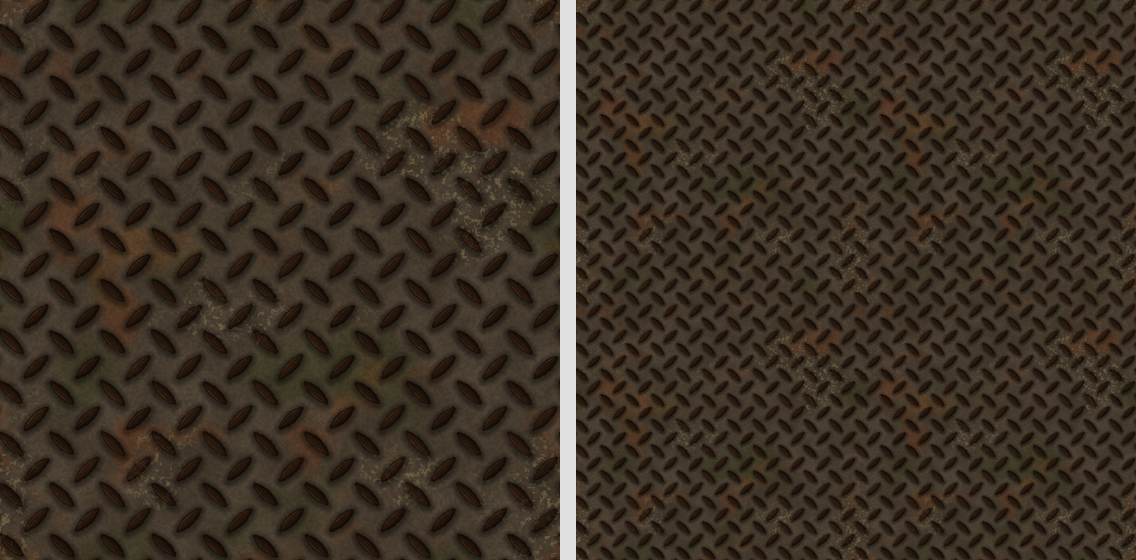
Left: one tile. Right: repeated 2 by 2.
Write a WebGL 1 fragment shader that draws this texture.

```glsl
precision highp float;

uniform vec2 u_resolution;

const float REPEATS = 11.0;

float hash(vec2 p) {
  vec3 q = fract(vec3(p.xyx) * 0.1031);
  q += dot(q, q.yzx + 33.33);
  return fract((q.x + q.y) * q.z);
}

// Value noise that wraps after a whole number of cells
float noise(vec2 uv, float cells, float seed) {
  vec2 p = uv * cells;
  vec2 i = floor(p);
  vec2 f = fract(p);
  f = f * f * (3.0 - 2.0 * f);
  vec2 a = mod(i, cells) + seed;
  vec2 b = mod(i + 1.0, cells) + seed;
  return mix(mix(hash(a), hash(vec2(b.x, a.y)), f.x),
             mix(hash(vec2(a.x, b.y)), hash(b), f.x), f.y);
}

float fbm(vec2 uv, float cells, float seed) {
  float sum = 0.0;
  float gain = 0.5;
  for (int k = 0; k < 4; k++) {
    sum += gain * noise(uv, cells, seed);
    cells *= 2.0;
    seed += 17.0;
    gain *= 0.5;
  }
  return sum / 0.9375;
}

// Rounded lens lying along x
float lens(vec2 p, float halfLength, float halfWidth, float rounding) {
  p = abs(p);
  float drop = (halfLength * halfLength - halfWidth * halfWidth) / (2.0 * halfWidth);
  float d = (p.x - halfLength) * drop > p.y * halfLength
    ? length(p - vec2(halfLength, 0.0))
    : length(p + vec2(0.0, drop)) - drop - halfWidth;
  return d - rounding;
}

float line(float x, float width) {
  return 1.0 - smoothstep(0.0, width, abs(x));
}

void main() {
  vec2 uv = gl_FragCoord.xy / u_resolution;
  float pixel = REPEATS / min(u_resolution.x, u_resolution.y);
  float soft = max(0.018, pixel * 0.7);

  float grain = noise(uv, 230.0, 3.0);
  float fineGrain = noise(uv, 340.0, 61.0);
  float mottle = fbm(uv, 22.0, 9.0);

  // Dull brown plate with rust and moss stains
  vec3 color = mix(vec3(0.225, 0.185, 0.14), vec3(0.315, 0.272, 0.218), mottle);
  color *= 0.88 + 0.14 * grain + 0.12 * fineGrain;
  float rust = smoothstep(0.6, 0.8, fbm(uv, 9.0, 131.0));
  float moss = smoothstep(0.52, 0.75, fbm(uv, 6.0, 211.0));
  color = mix(color, color * vec3(1.22, 0.98, 0.84), rust);
  color = mix(color, color * vec3(0.92, 1.0, 0.86), moss);

  // Pale flaking, gathered in patches
  float patches = smoothstep(0.53, 0.74, fbm(uv, 7.0, 307.0));
  float flakes = smoothstep(0.52, 0.8, 0.6 * noise(uv, 150.0, 401.0) + 0.4 * fineGrain);
  float wear = patches * flakes;
  color = mix(color, vec3(0.45, 0.4, 0.27), 0.75 * wear);

  // Two raised treads per repeat, leaning opposite ways
  for (int k = 0; k < 2; k++) {
    float lean = k == 0 ? 1.0 : -1.0;
    vec2 center = k == 0 ? vec2(0.716, 0.785) : vec2(0.216, 0.284);
    vec2 g = uv * REPEATS - center + 0.5;
    vec2 id = mod(floor(g), REPEATS) + 50.0 * float(k);
    vec2 p = fract(g) - 0.5;
    float vary = hash(id + 7.0);
    p += 0.02 * (vec2(hash(id + 23.0), hash(id + 41.0)) - 0.5);

    // x runs along the tread, y across it towards the top
    vec2 along = normalize(vec2(1.0, lean * (0.92 + 0.12 * vary)));
    vec2 across = vec2(-along.y, along.x) * lean;
    vec2 q = vec2(dot(p, along), dot(p, across));
    float halfLength = 0.275 + 0.025 * vary;
    float d = lens(q, halfLength, 0.065, 0.038) + 0.014 * (grain - 0.5);

    // Soft shade on the plate, heavier below
    vec2 below = vec2(dot(vec2(0.0, 0.03), along), dot(vec2(0.0, 0.03), across));
    float shade = lens(q + below, halfLength, 0.065, 0.038);
    color *= mix(0.6, 1.0, smoothstep(-0.01, 0.15, shade));

    // Domed dark metal with grooves and a lit upper rim
    vec3 metal = mix(vec3(0.085, 0.045, 0.018), vec3(0.17, 0.102, 0.058),
                     smoothstep(0.0, 0.075, -d));
    metal *= 0.85 + 0.2 * vary + 0.2 * (grain - 0.5);
    metal *= 1.0 + 0.3 * clamp(q.y / 0.1, -1.0, 1.0);
    float ends = 1.0 - smoothstep(0.17, 0.29, abs(q.x));
    metal *= 1.0 - 0.28 * ends * line(abs(q.y) - 0.024, 0.016);
    float rim = line(d + 0.03, 0.02) * smoothstep(0.01, 0.05, q.y);
    metal += vec3(0.15, 0.115, 0.08) * rim * (0.35 + 0.9 * mottle * grain);
    metal = mix(metal, vec3(0.36, 0.3, 0.19), 0.22 * wear);
    color = mix(color, metal, 1.0 - smoothstep(-soft, soft, d));
  }

  gl_FragColor = vec4(color, 1.0);
}
```
